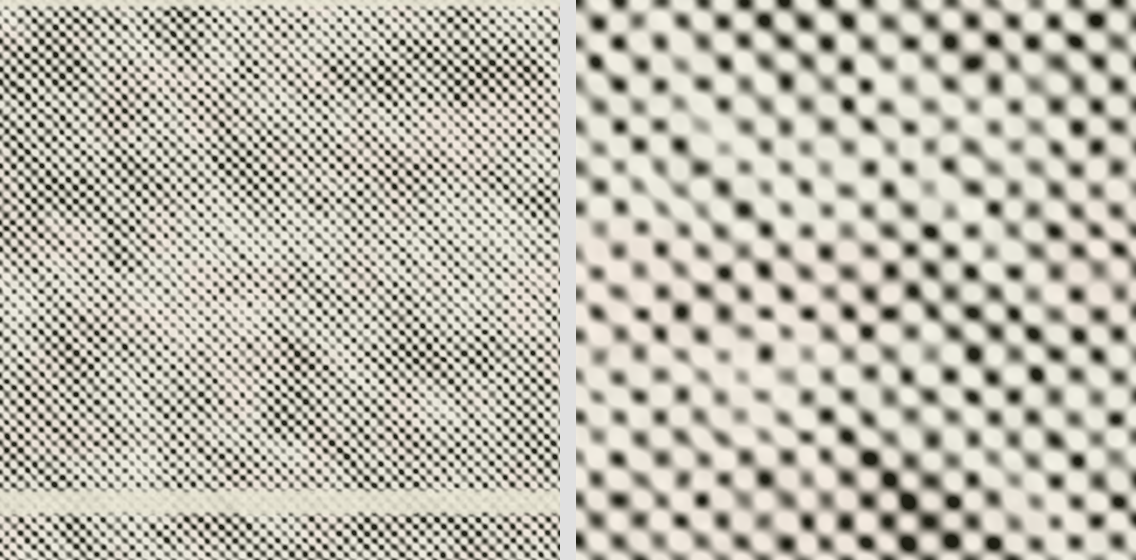
Left, the full canvas; right, a detail of the centre.
Write a Shadertoy shader that draws this pattern.

```glsl
// Coarse newsprint halftone: a 45 degree screen of soft ink dots on cream paper.
// Two cosine waves form the screen; noise swells the dots until they link along
// one diagonal, and pale horizontal strips leave the paper nearly bare.

const float REPEATS = 40.4;                      // screen periods across and down
const float LINK = 0.59;                         // over 0.5 links dots down to the right
const float INK_START = -0.52;                   // screen level where ink begins
const float INK_FULL = 1.08;                     // screen level of solid ink
const float INK_CURVE = 1.45;                    // softness of the dot skirts
const float PATCH_GAIN = 0.40;                   // broad tone variation
const float STREAK_GAIN = 0.42;                  // diagonal tone variation
const float DOT_GAIN = 0.46;                     // variation from dot to dot
const float BLEED_GAIN = 0.34;                   // ragged ink within a dot
const float WOBBLE = 0.14;                       // drift of dots, in periods
const float STRIP_CENTER = 0.897;                // measured from the top
const float STRIP_HALF = 0.021;
const float TOP_MARGIN = 0.012;
const float STRIP_INK = 0.13;                    // ink left within bare strips
const vec3 PAPER = vec3(0.922, 0.916, 0.870);
const vec3 STRIP_PAPER = vec3(0.905, 0.893, 0.825);
const vec3 INK = vec3(0.125, 0.128, 0.083);
const vec3 PINK_TINT = vec3(0.014, -0.016, -0.010);
const float TAU = 6.2831853;

float hash(vec2 p) {
    vec3 q = fract(p.xyx * vec3(0.1031, 0.1030, 0.0973));
    q += dot(q, q.yzx + 33.33);
    return fract((q.x + q.y) * q.z);
}

float noise(vec2 p) {
    vec2 i = floor(p);
    vec2 f = fract(p);
    f = f * f * (3.0 - 2.0 * f);
    return mix(mix(hash(i), hash(i + vec2(1, 0)), f.x),
               mix(hash(i + vec2(0, 1)), hash(i + vec2(1, 1)), f.x), f.y);
}

// Uneven tone: broad patches, streaks along the diagonal, a darker top left.
float toneBias(vec2 p) {
    float patches = noise(p * 10.0 + 3.7) - 0.5;
    vec2 diagonal = vec2(p.x + p.y, p.x - p.y);
    float streaks = noise(diagonal * vec2(12.0, 30.0) + 41.0) - 0.5;
    float corner = 1.0 - smoothstep(0.0, 0.45, length(p - vec2(0.2, 0.06)));
    return PATCH_GAIN * patches + STREAK_GAIN * streaks + 0.15 * corner;
}

// Ink coverage of the diagonal dot screen.
float screenInk(vec2 p) {
    vec2 drift = vec2(noise(p * 43.0), noise(p * 43.0 + 57.0)) - 0.5;
    vec2 cell = p * REPEATS + WOBBLE * drift;
    vec2 axes = vec2(cell.x + cell.y, cell.x - cell.y);
    vec2 waves = cos(TAU * axes);
    float level = mix(waves.x, waves.y, LINK);

    // Each dot has its own strength, fading out at its cell border.
    vec2 window = 0.5 + 0.5 * waves;
    float strength = hash(floor(axes + 0.5) + 80.0) - 0.5;
    level += DOT_GAIN * strength * window.x * window.y + toneBias(p);
    level += BLEED_GAIN * (noise(p * 125.0 + 5.0) - 0.5);
    float coverage = clamp((level - INK_START) / (INK_FULL - INK_START), 0.0, 1.0);
    return pow(coverage, INK_CURVE);
}

// Mask of the bare strip and the top margin, with slightly ragged edges.
float bareStrips(vec2 p) {
    float y = p.y + 0.006 * (noise(p * 45.0 + 9.0) - 0.5);
    float strip = 1.0 - smoothstep(-0.005, 0.005, abs(y - STRIP_CENTER) - STRIP_HALF);
    float margin = 1.0 - smoothstep(-0.005, 0.005, y - TOP_MARGIN);
    return max(strip, margin);
}

void mainImage(out vec4 fragColor, in vec2 fragCoord) {
    vec2 p = fragCoord / iResolution.y;
    p.y = 1.0 - p.y;                             // measure down from the top

    float bare = bareStrips(p);
    float ink = screenInk(p) * mix(1.0, STRIP_INK, bare);

    // Paper with faint pink stains and fibre grain
    float stain = smoothstep(0.45, 0.85, noise(p * 14.0 + 23.0));
    vec3 paper = mix(PAPER + PINK_TINT * stain, STRIP_PAPER, bare);
    float grain = noise(p * 190.0) + noise(p * 85.0 + 13.0) - 1.0;
    vec3 color = mix(paper, INK, ink) + 0.035 * grain;

    fragColor = vec4(clamp(color, 0.0, 1.0), 1.0);
}
```
